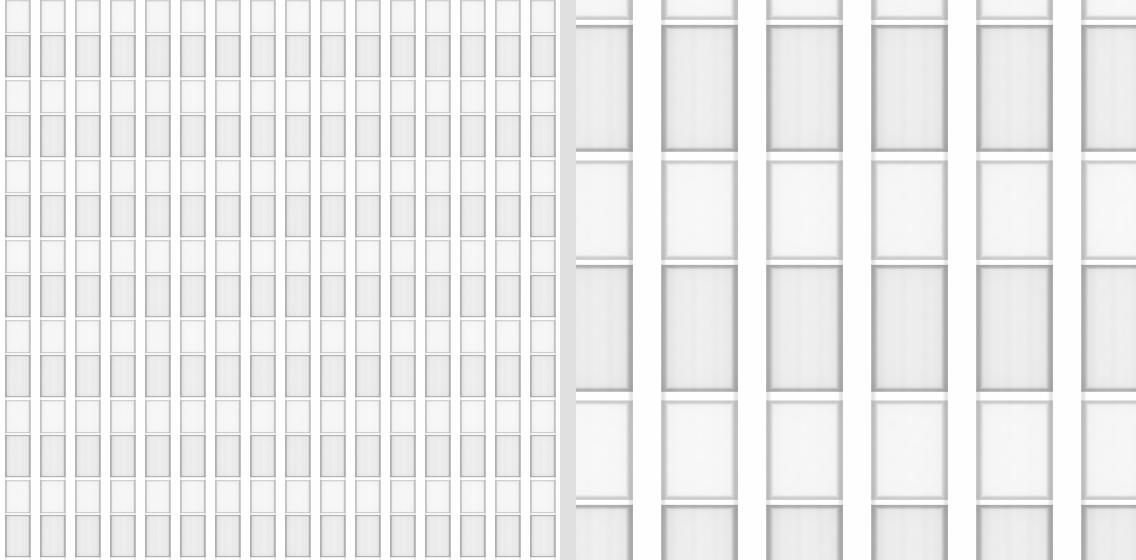
Left: the whole. Right: its middle third, enlarged.
Give the GLSL for this pattern, as a Shadertoy shader.

```glsl
const vec2 REPEATS = vec2(16.0, 7.0);
const float SPAN = 768.0;              // design units across the canvas
const float TAU = 6.2831853;

float hash(vec2 cell) {
    return fract(sin(dot(cell, vec2(12.99, 78.23))) * 437.58);
}

// Distance inside a box on each axis, positive toward its centre.
vec2 insetDistance(vec2 p, vec2 low, vec2 high) {
    return min(p - low, high - p);
}

// Thin line hugging an edge, fading inward.
float rimLine(float inset, float width, float blur) {
    return 1.0 - smoothstep(width - blur, width + blur, inset);
}

// Soft vertical sheen made of layered sines.
float sheen(float x) {
    return 0.6 * sin(x * 0.62 + 0.4) + 0.4 * sin(x * 1.27 + 1.9);
}

// Fine mottling with whole frequencies, so it wraps.
float mottle(vec2 uv) {
    return sin(TAU * (53.0 * uv.x + 17.0 * uv.y))
         * sin(TAU * (71.0 * uv.y - 29.0 * uv.x));
}

// Recessed pane: flat face, shaded sides and fine borders.
float paneTone(vec2 inset, float face, float sideDepth, float capDepth, float shadow) {
    float side = rimLine(inset.x, 2.4, 1.3) * sideDepth;
    float cap = rimLine(inset.y, 1.6, 0.9) * capDepth;
    float falloff = exp(-max(inset.x, 0.0) / 4.0)
                  + 0.6 * exp(-max(inset.y, 0.0) / 3.0);
    return face - max(side, cap) - shadow * falloff;
}

float coverage(vec2 inset, float blur) {
    return smoothstep(-blur, blur, min(inset.x, inset.y));
}

void mainImage(out vec4 fragColor, in vec2 fragCoord) {
    vec2 uv = fragCoord / iResolution.xy;
    float blur = 0.6 * SPAN / iResolution.y;

    // Columns run left to right, rows from the top down.
    vec2 grid = vec2(uv.x, 1.0 - uv.y) * REPEATS + vec2(0.0, 0.018);
    vec2 cell = mod(floor(grid), REPEATS);
    vec2 p = fract(grid) * SPAN / REPEATS;

    // Short pale pane above a tall grey pane.
    vec2 paleInset = insetDistance(p, vec2(7.0, 2.2), vec2(42.0, 47.6));
    vec2 greyInset = insetDistance(p, vec2(7.0, 49.9), vec2(42.0, 107.9));
    float pale = paneTone(paleInset, 0.968, 0.19, 0.15, 0.035);
    float grey = paneTone(greyInset, 0.932, 0.20, 0.20, 0.075);

    // Slight unevenness between and within panes.
    float drift = 0.006 * (hash(cell) - 0.5) + 0.002 * mottle(uv);
    float streak = sheen(p.x - 24.5);
    pale += drift + 0.002 * streak;
    grey += drift + 0.008 * streak;

    // White frame, with faint rails crossing the bars.
    float rails = coverage(vec2(min(p.x - 7.0, 42.0 - p.x)), blur)
                * rimLine(min(p.x - 7.0, 42.0 - p.x), 1.8, 1.0);
    float tone = 0.995 - 0.10 * rails;
    tone = mix(tone, pale, coverage(paleInset, blur));
    tone = mix(tone, grey, coverage(greyInset, blur));

    fragColor = vec4(vec3(tone), 1.0);
}
```
